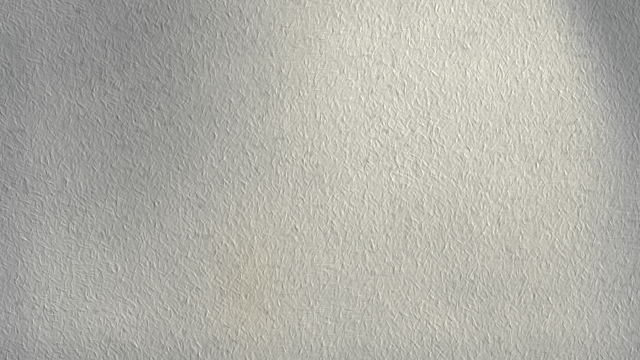
Write a Shadertoy shader that draws this texture.

```glsl
const vec2  LIGHT_DIR      = vec2(0.92, 0.39);
const float LIGHT_STEP     = 0.0031;
const float RELIEF         = 0.132;  // strength of the stroke shading
const float STROKE_DENSITY = 73.0;   // stroke cells per canvas height
const float STROKE_WIDTH   = 0.28;   // half width, in cells
const int   STROKE_LAYERS  = 3;
const float ANGLE_SPREAD   = 2.0;
const float FLOW_LEFT      = 1.85;   // stroke direction at the left side
const float FLOW_RIGHT     = 1.25;   // and from the middle to the right
const float FLOW_SWAY      = 0.9;
const float GRIT_DENSITY   = 115.0;
const float GRIT_HEIGHT    = 0.75;
const float PIT_DENSITY    = 48.0;
const float PIT_DEPTH      = 0.085;
const float WALL_SHADE     = 0.637;
const vec2  POOL_CENTRE    = vec2(1.25, 0.82);
const vec2  POOL_SIZE      = vec2(0.52, 0.44);
const float POOL_GAIN      = 0.108;
const vec2  DUSK_CENTRE    = vec2(0.34, 0.92);
const vec2  DUSK_SIZE      = vec2(0.38, 0.46);
const vec2  STAIN_CENTRE   = vec2(0.69, 0.20);
const vec2  STAIN_SIZE     = vec2(0.10, 0.17);

// Integer hash giving two values in 0..1
vec2 hash2(ivec2 cell, int seed) {
    uvec2 h = uvec2(cell + 4096) * uvec2(1597u, 3571u);
    uint n = h.x ^ (h.y * 40503u + uint(seed) * 7919u);
    n = (n ^ (n >> 15)) * 73244475u;
    n = (n ^ (n >> 16)) * 73244475u;
    n ^= n >> 15;
    return vec2(n & 65535u, n >> 16) / 65535.0;
}

float cornerSlope(ivec2 cell, vec2 offset) {
    float angle = 6.2832 * hash2(cell, 11).x;
    return dot(vec2(cos(angle), sin(angle)), offset);
}

float gradientNoise(vec2 p) {
    ivec2 i = ivec2(floor(p));
    vec2 f = fract(p);
    vec2 u = f * f * f * (f * (f * 6.0 - 15.0) + 10.0);
    float low = mix(cornerSlope(i, f),
                    cornerSlope(i + ivec2(1, 0), f - vec2(1, 0)), u.x);
    float high = mix(cornerSlope(i + ivec2(0, 1), f - vec2(0, 1)),
                     cornerSlope(i + ivec2(1, 1), f - vec2(1, 1)), u.x);
    return mix(low, high, u.y);
}

float glow(vec2 p, vec2 centre, vec2 size) {
    vec2 d = (p - centre) / size;
    return exp(-dot(d, d));
}

// Overlapping trowel strokes that follow a slowly turning direction
float strokeHeight(vec2 p, float flow) {
    vec2 q = p * STROKE_DENSITY;
    float height = 0.0;
    for (int layer = 0; layer < STROKE_LAYERS; layer++) {
        vec2 g = q + float(layer) * vec2(0.37, 0.61);
        ivec2 home = ivec2(floor(g));
        for (int y = -1; y <= 1; y++)
        for (int x = -1; x <= 1; x++) {
            ivec2 cell = home + ivec2(x, y);
            vec2 place = hash2(cell, layer);
            vec2 style = hash2(cell, layer + 20);
            float angle = flow + ANGLE_SPREAD * (style.x - 0.5);
            vec2 along = vec2(cos(angle), sin(angle));
            vec2 d = g - vec2(cell) - place;
            float u = dot(d, along);
            float bend = 0.5 * (place.x - 0.5);
            float v = dot(d, vec2(-along.y, along.x)) + bend * u * u;
            v /= STROKE_WIDTH * mix(0.7, 1.3, place.y);
            float body = max(0.0, 1.0 - u * u - v * v);
            height += body * mix(-0.7, 1.1, style.y);
        }
    }
    return height + GRIT_HEIGHT * gradientNoise(p * GRIT_DENSITY);
}

// Depth of the shadow beyond the curved right rim of the lamp pool
float rimShadow(vec2 p) {
    float lift = max(p.y - 0.35, 0.0);
    float rim = 1.735 - 0.38 * lift * lift;
    float soft = mix(0.17, 0.10, smoothstep(0.2, 0.9, p.y));
    return smoothstep(-soft, soft, p.x - rim);
}

float wallLight(vec2 p, float shadow) {
    float light = WALL_SHADE + 0.08 * smoothstep(0.35, 0.95, p.x);
    light += POOL_GAIN * glow(p, POOL_CENTRE, POOL_SIZE);
    light -= 0.086 * glow(p, DUSK_CENTRE, DUSK_SIZE);
    light += 0.04 * glow(p, vec2(0.42, 0.2), vec2(0.4, 0.3));
    light -= 0.045 * (1.0 - smoothstep(0.0, 0.14, p.x));
    light -= 0.03 * (1.0 - smoothstep(0.0, 0.10, p.y));
    light += 0.025 * gradientNoise(p * 3.5 + 5.0);
    light += 0.022 * gradientNoise(p * 13.0 + 2.0);
    return mix(light, 0.53, shadow * mix(0.6, 1.0, p.y));
}

void mainImage(out vec4 fragColor, in vec2 fragCoord) {
    vec2 p = fragCoord / iResolution.y;
    p.x += 0.5 * (16.0 / 9.0 - iResolution.x / iResolution.y);

    // Broad lamp light
    float shadow = rimShadow(p);
    float light = wallLight(p, shadow);

    // Fine relief lit from the right and above
    float flow = mix(FLOW_LEFT, FLOW_RIGHT, smoothstep(0.2, 0.9, p.x));
    flow += FLOW_SWAY * gradientNoise(p * 3.0 + 9.0);
    float slope = strokeHeight(p, flow)
                - strokeHeight(p + LIGHT_DIR * LIGHT_STEP, flow);
    float pits = smoothstep(0.18, 0.5, gradientNoise(p * PIT_DENSITY + 31.0));
    pits *= smoothstep(-0.4, 0.4, gradientNoise(p * 6.0 + 17.0));
    float shade = light * (1.0 + RELIEF * slope - PIT_DEPTH * pits);

    // Warm pool, cool margins and a faint ochre stain
    float warmth = smoothstep(0.50, 0.77, light) * (1.0 - shadow);
    warmth *= smoothstep(-0.2, 0.5, p.x);
    float stain = glow(p, STAIN_CENTRE, STAIN_SIZE);
    vec3 tint = mix(vec3(0.995, 1.0, 1.0), vec3(1.008, 1.0, 0.94), warmth);
    tint -= stain * vec3(0.01, 0.02, 0.045);
    fragColor = vec4(clamp(shade * tint, 0.0, 1.0), 1.0);
}
```
